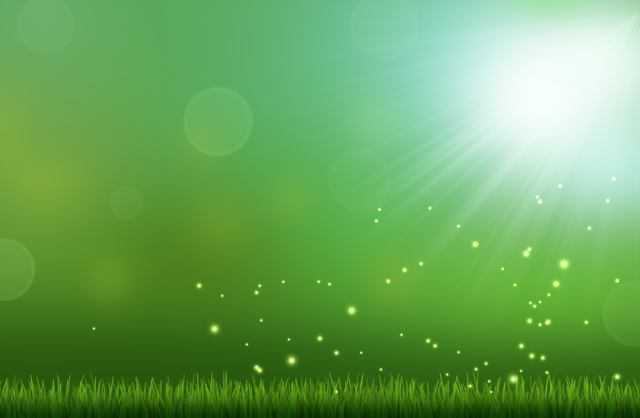
Give the GLSL for this background, as a Shadertoy shader.

```glsl
// Blurred spring meadow: broad soft colour pools, pale bokeh discs and a sunburst
// at the upper right, with layered curved grass blades along the bottom edge.
// Hashed sparkles drift upward toward the light.
#define SUN vec2(1.53, 0.97)
#define RAY_STRENGTH 0.42
#define GRASS_HEIGHT 0.082
#define GRASS_LAYERS 8
#define BLADE_SPACING 0.011
#define SPARKLES 68
#define SPARKLE_SIZE 0.0085

float hash(float n) { return fract(sin(n * 127.1) * 43758.5453); }

float noise(float x) {
    float i = floor(x), f = fract(x);
    return mix(hash(i), hash(i + 1.0), f * f * (3.0 - 2.0 * f));
}

// Soft elliptical falloff, one at the centre
float pool(vec2 p, vec2 center, vec2 radius) {
    vec2 d = (p - center) / radius;
    return exp(-dot(d, d));
}

// Faint disc with a slightly brighter rim
float bokeh(vec2 p, vec2 center, float radius) {
    float d = length(p - center) / radius;
    float rim = exp(-pow((d - 0.94) * 14.0, 2.0));
    return smoothstep(1.04, 0.94, d) * (0.7 + 0.3 * rim);
}

vec3 meadowBlur(vec2 p) {
    // Vertical ground tone
    vec3 c = mix(vec3(0.15, 0.34, 0.05), vec3(0.31, 0.56, 0.13), smoothstep(0.10, 0.42, p.y));
    c = mix(c, vec3(0.34, 0.65, 0.33), smoothstep(0.35, 0.80, p.y));

    // Large colour pools
    c = mix(c, vec3(0.50, 0.64, 0.26), 0.60 * pool(p, vec2(0.08, 0.62), vec2(0.28, 0.28)));
    c = mix(c, vec3(0.44, 0.69, 0.45), 0.60 * pool(p, vec2(0.10, 0.96), vec2(0.20, 0.18)));
    c = mix(c, vec3(0.42, 0.77, 0.64), 0.80 * pool(p, vec2(0.98, 0.88), vec2(0.38, 0.36)));
    c = mix(c, vec3(0.33, 0.72, 0.31), 0.65 * pool(p, vec2(0.88, 0.52), vec2(0.30, 0.24)));
    c = mix(c, vec3(0.29, 0.46, 0.09), 0.60 * pool(p, vec2(0.47, 0.37), vec2(0.22, 0.14)));
    c = mix(c, vec3(0.40, 0.73, 0.20), 0.80 * pool(p, vec2(1.32, 0.32), vec2(0.46, 0.17)));

    // Yellow-green foliage lights
    float foliage = pool(p, vec2(0.00, 0.69), vec2(0.08, 0.11))
        + pool(p, vec2(0.11, 0.56), vec2(0.10, 0.08))
        + 0.7 * pool(p, vec2(0.53, 0.47), vec2(0.08))
        + 0.7 * pool(p, vec2(0.26, 0.33), vec2(0.06))
        + 0.7 * pool(p, vec2(0.94, 0.33), vec2(0.07))
        + 0.7 * pool(p, vec2(0.70, 0.52), vec2(0.06))
        + 0.6 * pool(p, vec2(0.48, 0.65), vec2(0.06));
    c = mix(c, vec3(0.58, 0.71, 0.22), 0.40 * min(foliage, 1.2));
    c = mix(c, vec3(0.57, 0.82, 0.50), 0.35 * pool(p, vec2(0.90, 0.71), vec2(0.07)));

    // Bokeh discs
    float discs = bokeh(p, vec2(0.522, 0.709), 0.084)
        + bokeh(p, vec2(0.01, 0.355), 0.075)
        + 0.7 * bokeh(p, vec2(0.92, 0.94), 0.084)
        + 0.4 * bokeh(p, vec2(0.86, 0.57), 0.076)
        + 0.4 * bokeh(p, vec2(0.303, 0.515), 0.040)
        + 0.6 * bokeh(p, vec2(1.52, 0.25), 0.080)
        + 0.4 * bokeh(p, vec2(0.11, 0.94), 0.070);
    return mix(c, vec3(0.66, 0.88, 0.58), 0.20 * discs);
}

vec3 addSunlight(vec3 c, vec2 p) {
    c = mix(c, vec3(0.62, 0.89, 0.87), 0.85 * pool(p, vec2(1.18, 0.82), vec2(0.27, 0.26)));
    c = mix(c, vec3(0.73, 0.94, 0.90), 0.90 * pool(p, vec2(1.47, 0.61), vec2(0.24, 0.18)));
    c = mix(c, vec3(0.95, 1.00, 0.98), 0.90 * pool(p, vec2(1.43, 0.86), vec2(0.25, 0.18)));
    c = mix(c, vec3(1.00), 0.95 * pool(p, vec2(1.29, 0.76), vec2(0.17, 0.16)));
    c = mix(c, vec3(0.60, 0.89, 0.62), 0.70 * pool(p, vec2(1.32, 1.01), vec2(0.12, 0.06)));

    // Streaks fan out toward the lower left
    vec2 d = p - SUN;
    float angle = atan(d.x, -d.y);
    float streak = noise(angle * 18.0 + 7.0) * (0.35 + 0.65 * noise(angle * 60.0));
    float fan = exp(-pow((angle + 0.75) / 0.55, 2.0));
    float reach = smoothstep(0.95, 0.25, length(d));
    return mix(c, vec3(0.92, 1.0, 0.95), RAY_STRENGTH * 1.6 * streak * fan * reach);
}

vec3 addGrass(vec3 c, vec2 p, float pixel) {
    if (p.y > 0.16) return c;
    for (int layer = 0; layer < GRASS_LAYERS; layer++) {
        float depth = float(layer) / float(GRASS_LAYERS - 1);
        float cell = floor(p.x / BLADE_SPACING + depth * 3.7);
        for (int k = -3; k <= 3; k++) {
            float id = cell + float(k);
            float seed = id + depth * 917.0;
            float root = (id + hash(seed) - depth * 3.7) * BLADE_SPACING;
            float tuft = 0.012 * noise(root * 18.0 + 3.0);
            float tip = GRASS_HEIGHT + tuft + 0.028 * pow(hash(seed + 31.3), 2.0) - 0.055 * depth;
            float t = clamp(p.y / tip, 0.0, 1.0);
            float lean = (hash(seed + 67.9) - 0.5) * 0.042;
            float halfWidth = 0.0035 * (1.0 - t) + 0.0004;
            float edge = abs(p.x - root - lean * t * t) - halfWidth;
            float cover = smoothstep(pixel, -pixel, edge) * smoothstep(tip, tip - 0.006, p.y);
            vec3 blade = mix(vec3(0.07, 0.24, 0.01), vec3(0.43, 0.69, 0.09), smoothstep(0.0, 0.085, p.y));
            c = mix(c, blade * (0.65 + 0.55 * hash(seed + 11.7)), cover);
        }
    }
    return c;
}

vec3 addSparkles(vec3 c, vec2 p) {
    for (int i = 0; i < SPARKLES; i++) {
        float n = float(i) + 1.0;
        float x = mix(0.10, 1.51, sqrt(hash(n)));
        float ceiling = mix(0.33, 0.64, smoothstep(0.65, 1.10, x));
        float y = mix(0.06, ceiling, hash(n + 83.1));
        float size = SPARKLE_SIZE * (0.28 + 0.72 * pow(hash(n + 151.7), 3.0));
        float d = length(p - vec2(x, y)) / size;
        c += vec3(0.50, 0.55, 0.18) * exp(-d * d * 0.6);
        c = mix(c, vec3(1.0, 1.0, 0.86), exp(-d * d * 2.2));
    }
    return c;
}

void mainImage(out vec4 fragColor, in vec2 fragCoord) {
    vec2 p = fragCoord / iResolution.y;
    vec3 color = addSunlight(meadowBlur(p), p);
    color = addGrass(color, p, 1.0 / iResolution.y);
    color = addSparkles(color, p);
    fragColor = vec4(clamp(color, 0.0, 1.0), 1.0);
}
```
